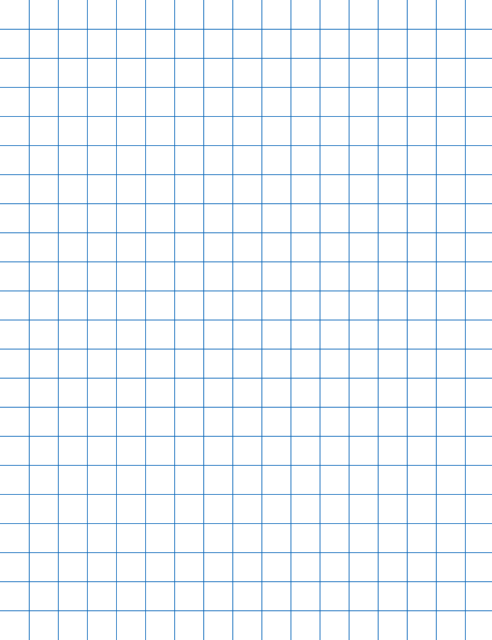
This pattern is drawn by a Shadertoy shader. Its source:

```glsl
// Square-ruled paper: thin blue lines on white, forming 17 by 22 cells.
// Each axis finds its nearest rule by rounding, and a box filter smooths
// the line; the two inks overlay, so crossings come out darker.

const vec3 PAPER = vec3(1.0);
const vec3 INK = vec3(0.05, 0.41, 0.73);

// All lengths are fractions of the canvas height.
const float CELL = 0.04543;
const float LINE_WIDTH = 0.00125;
const float MARGIN = 0.0003;
const float FILTER_PIXELS = 1.25;

// Share of a filter window covered by a line at the given distance.
float lineCoverage(float dist, float width, float window) {
    float nearEdge = max(dist - 0.5 * width, -0.5 * window);
    float farEdge = min(dist + 0.5 * width, 0.5 * window);
    return clamp((farEdge - nearEdge) / window, 0.0, 1.0);
}

// Evenly spaced rules, numbered from 1 to lastRule; page edges stay bare.
float rules(float position, float spacing, float lastRule, float window) {
    float index = clamp(round(position / spacing), 1.0, lastRule);
    float dist = abs(position - index * spacing);
    return lineCoverage(dist, LINE_WIDTH, window);
}

void mainImage(out vec4 fragColor, in vec2 fragCoord) {
    // Measure from the top left corner of the page.
    vec2 page = vec2(fragCoord.x, iResolution.y - fragCoord.y) / iResolution.y;
    page -= MARGIN;
    float window = FILTER_PIXELS / iResolution.y;

    float vertical = rules(page.x, CELL, 16.0, window);
    float horizontal = rules(page.y, CELL, 21.0, window);

    // Overlay both sets of rules on the paper.
    vec3 color = mix(PAPER, INK, vertical);
    color = mix(color, INK, horizontal);
    fragColor = vec4(color, 1.0);
}
```
